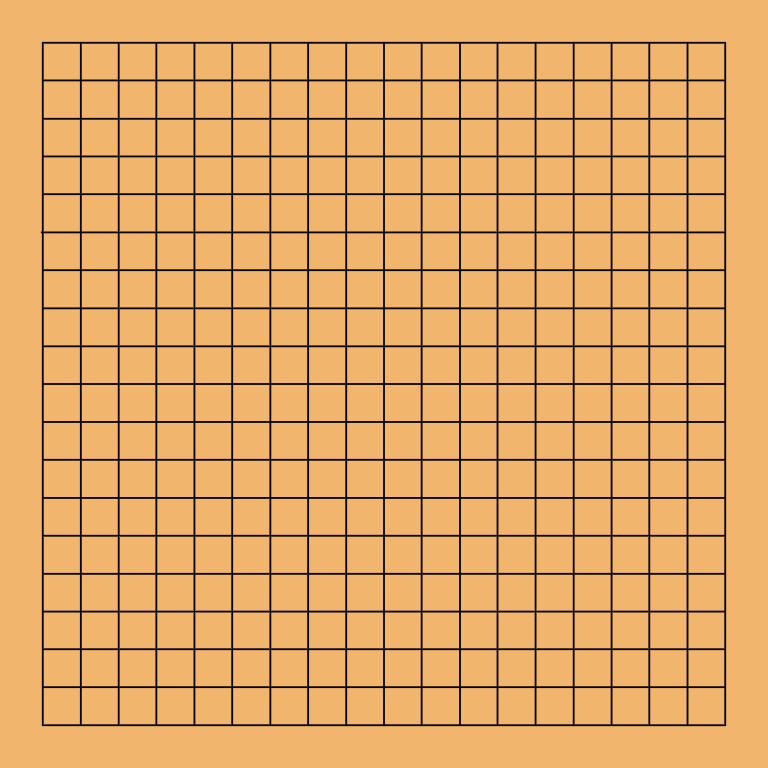
Give the GLSL for this pattern, as a Shadertoy shader.

```glsl
const vec3 BOARD_COLOR = vec3(0.95, 0.71, 0.43);
const vec3 INK_COLOR = vec3(0.025, 0.02, 0.012);
const float CELLS = 18.0;            // cells across and down
const float GRID_START = 0.0557;     // margin to the first line
const float GRID_END = 0.9443;
const float LINE_WIDTH = 0.0024;
const float LINE_JITTER = 0.0007;    // full range of the uneven spacing
const float OVERHANG_ROW = 13.0;     // row that pokes out on the left
const float OVERHANG = 0.0013;

float hash(vec2 p) {
    return fract(sin(dot(p, vec2(127.1, 311.7))) * 43758.5453);
}

// Share of a pixel-wide box at x that lies between lo and hi
float coverage(float x, float lo, float hi, float pixel) {
    float overlap = min(x + 0.5 * pixel, hi) - max(x - 0.5 * pixel, lo);
    return clamp(overlap / pixel, 0.0, 1.0);
}

// Index of the closest grid line
float nearestLine(float x) {
    float spacing = (GRID_END - GRID_START) / CELLS;
    return clamp(floor((x - GRID_START) / spacing + 0.5), 0.0, CELLS);
}

// Line centre, slightly displaced except at the border and the middle
float linePosition(float index, float axis) {
    float offset = (hash(vec2(index, axis + 3.0)) - 0.5) * LINE_JITTER;
    bool fixedLine = index == 0.0 || index == CELLS || index == 0.5 * CELLS;
    return mix(GRID_START, GRID_END, index / CELLS) + (fixedLine ? 0.0 : offset);
}

// One family of parallel lines, cut off at the border
float lineFamily(float across, float along, float axis, float pixel) {
    float halfWidth = 0.5 * LINE_WIDTH;
    float index = nearestLine(across);
    float stroke = coverage(across - linePosition(index, axis), -halfWidth, halfWidth, pixel);
    float extra = axis == 1.0 && index == OVERHANG_ROW ? OVERHANG : 0.0;
    float extent = coverage(along, GRID_START - halfWidth - extra, GRID_END + halfWidth, pixel);
    return stroke * extent;
}

void mainImage(out vec4 fragColor, in vec2 fragCoord) {
    float size = min(iResolution.x, iResolution.y);
    float pixel = 1.0 / size;
    vec2 uv = (fragCoord - 0.5 * iResolution.xy) / size + 0.5;

    // Vertical and horizontal lines share the same ink
    float vertical = lineFamily(uv.x, uv.y, 0.0, pixel);
    float horizontal = lineFamily(uv.y, uv.x, 1.0, pixel);
    float ink = max(vertical, horizontal);

    fragColor = vec4(mix(BOARD_COLOR, INK_COLOR, ink), 1.0);
}
```
